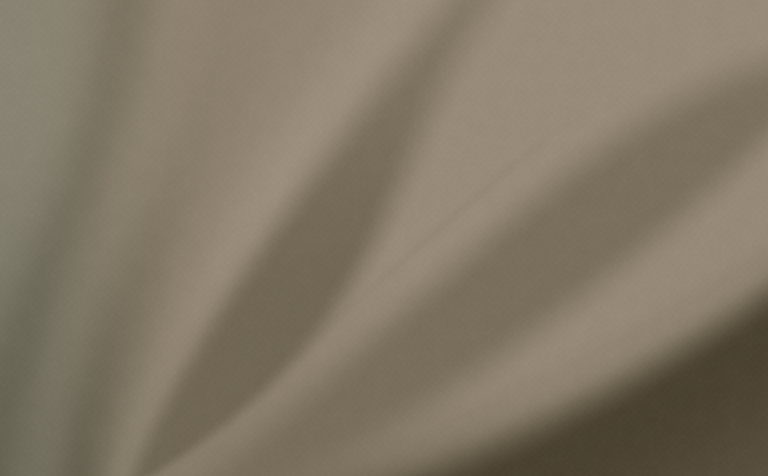
Write a Shadertoy shader that draws this texture.

```glsl
// Soft beige cloth whose folds fan out from the lower left corner.
// Cubic curves trace the fold edges; soft steps between them shade each slope,
// then layered sines and cellular noise add a faint weave and mottling.

// Cubic through the four values k at t = 0, 1/3, 2/3 and 1
float curve(float t, vec4 k) {
    float a = t - 1.0 / 3.0, b = t - 2.0 / 3.0, c = t - 1.0;
    return dot(k, vec4(-4.5 * a * b * c, 13.5 * t * b * c, -13.5 * t * a * c, 4.5 * t * a * b));
}

float bump(float d, float width) {
    return exp(-d * d / (width * width));
}

vec2 hash2(vec2 p) {
    vec3 q = fract(p.xyx * vec3(0.1031, 0.1030, 0.0973));
    q += dot(q, q.yzx + 33.33);
    return fract((q.xx + q.yz) * q.zy);
}

// Distance to the nearest scattered point
float cellular(vec2 p) {
    vec2 cell = floor(p), f = fract(p);
    float nearest = 2.0;
    for (int j = -1; j <= 1; j++)
        for (int i = -1; i <= 1; i++) {
            vec2 o = vec2(i, j);
            nearest = min(nearest, length(o + hash2(cell + o) - f));
        }
    return nearest;
}

float clothShade(vec2 p, float u) {
    float y = p.y;

    // Left cloth with two faint valleys
    float shade = mix(0.485, 0.565, smoothstep(-0.1, 0.85, y + 0.25 * p.x));
    shade -= 0.065 * bump(p.x - curve(y, vec4(-0.03, 0.06, 0.185, 0.26)), 0.07);
    shade -= 0.065 * (1.0 - 0.8 * y) * bump(p.x - curve(y, vec4(0.165, 0.25, 0.39, 0.50)), 0.05 + 0.04 * y);

    // Steep fold: lit ridge, shadowed slope, lit far side
    float steep = p.x - curve(y, vec4(0.284, 0.458, 0.69, 0.956));
    float spread = 0.025 + 0.045 * y;
    shade += 0.045 * bump(steep + 0.035 + 0.07 * y, 0.035 + 0.07 * y);
    float steepShadow = mix(0.445, 0.51, smoothstep(0.3, 1.1, y));
    shade = mix(shade, steepShadow, smoothstep(-spread, spread, steep));
    float steepFar = p.x - curve(y, vec4(0.315, 0.69, 0.861, 1.03));
    float lit = mix(0.53, 0.595, smoothstep(0.0, 0.5, y));
    shade = mix(shade, lit, smoothstep(-spread, spread, steepFar));

    // Long diagonal fold with a fine crease along its ridge
    float diagonal = curve(u, vec4(-0.26, 0.09, 0.56, 0.885)) - y;
    float crease = smoothstep(0.35, 0.5, u) * (1.0 - smoothstep(0.6, 0.8, u));
    shade -= 0.014 * crease * bump(diagonal + 0.09, 0.012);
    shade = mix(shade, mix(0.465, 0.485, u), smoothstep(-0.05, 0.085, diagonal));
    float diagonalFar = curve(u, vec4(-0.3, -0.05, 0.265, 0.705)) - y;
    shade = mix(shade, mix(0.50, 0.59, smoothstep(0.3, 0.75, u)), smoothstep(-0.07, 0.06, diagonalFar));

    // Lowest fold: bright crest above the deepest shadow
    float crest = curve(u, vec4(-0.25, -0.04, 0.19, 0.495)) - y;
    shade -= 0.025 * bump(crest - 0.035, 0.035);
    float low = curve(u, vec4(-0.3, -0.10, 0.107, 0.41)) - y;
    float deep = mix(0.295, 0.35, smoothstep(0.12, 0.45, low));
    return mix(shade, deep, smoothstep(-0.055, 0.09, low));
}

void mainImage(out vec4 fragColor, in vec2 fragCoord) {
    vec2 uv = fragCoord / iResolution.xy;
    vec2 p = uv * vec2(1.61, 1.0);
    float shade = clothShade(p, uv.x);

    // Woven threads and uneven patches
    vec2 thread = p * 420.0 + 1.5 * sin(p.yx * 37.0);
    shade += 0.003 * sin(thread.x) * sin(thread.y);
    shade += 0.010 * (cellular(p * 110.0) - 0.5);
    shade += 0.008 * (cellular(p * 24.0) - 0.5);

    // Warm beige, turning grey green at the left
    vec3 color = vec3(shade, shade * 0.94 - 0.015, shade * 0.92 - 0.075);
    color += vec3(-0.03, 0.0, 0.005) * (1.0 - smoothstep(0.0, 0.25, uv.x));
    fragColor = vec4(color, 1.0);
}
```
